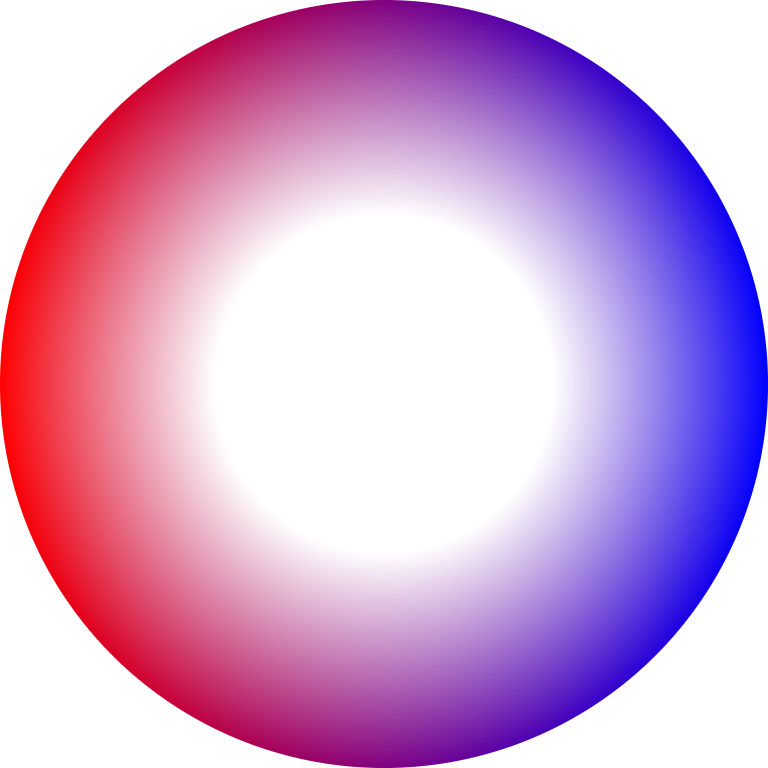
Reproduce this background procedurally as a Shadertoy shader.

```glsl
// A disc filling the canvas, tinted from red at the left to blue at the right.
// A radial veil keeps its core white and fades linearly to full colour at the
// rim; outside the rim the background is plain white.

const vec3 WHITE = vec3(1.0);
const vec3 RED = vec3(1.0, 0.0, 0.0);
const vec3 BLUE = vec3(0.0, 0.0, 1.0);
const float DISC_RADIUS = 0.5;
const float CORE_RADIUS = 0.22;

// Linear ramp from 0 at start to 1 at end
float ramp(float start, float end, float value) {
    return clamp((value - start) / (end - start), 0.0, 1.0);
}

// Smooth coverage of a shape from its signed distance
float coverage(float signedDistance, float pixelSize) {
    return clamp(0.5 - signedDistance / pixelSize, 0.0, 1.0);
}

// Horizontal tint, veiled by white towards the centre
vec3 discColour(vec2 position, float radius) {
    vec3 tint = mix(RED, BLUE, ramp(-DISC_RADIUS, DISC_RADIUS, position.x));
    return mix(WHITE, tint, ramp(CORE_RADIUS, DISC_RADIUS, radius));
}

void mainImage(out vec4 fragColor, in vec2 fragCoord) {
    // Centred coordinates, one unit across the shorter side
    float pixelSize = 1.0 / min(iResolution.x, iResolution.y);
    vec2 position = (fragCoord - 0.5 * iResolution.xy) * pixelSize;
    float radius = length(position);

    // Disc over the white background
    float inside = coverage(radius - DISC_RADIUS, pixelSize);
    vec3 colour = mix(WHITE, discColour(position, radius), inside);
    fragColor = vec4(colour, 1.0);
}
```
